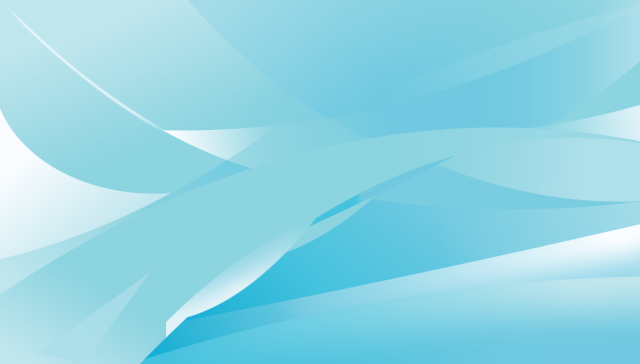
Write a Shadertoy shader that draws this background.

```glsl
const vec3 WHITE = vec3(.98, .99, 1.);
const vec3 FROST = vec3(.88, .95, .97);
const vec3 MIST  = vec3(.75, .90, .93);
const vec3 PALE  = vec3(.64, .86, .91);
const vec3 SKY   = vec3(.55, .83, .88);
const vec3 AQUA  = vec3(.44, .79, .88);
const vec3 CYAN  = vec3(.27, .76, .87);
const vec3 DEEP  = vec3(.08, .68, .83);
const float RIM_WIDTH = .005;
const float RIM_STRENGTH = .75;

// Height at x of the parabola through points a, b, c
float arc(float x, float ax, float ay, float bx, float by, float cx, float cy) {
    float s = (by - ay) / (bx - ax);
    float t = (cy - by) / (cx - bx);
    return ay + (x - ax) * (s + (x - bx) * (t - s) / (cx - ax));
}

// Height at x of the line through points a, b
float line(float x, float ax, float ay, float bx, float by) {
    return mix(ay, by, (x - ax) / (bx - ax));
}

// Smooth coverage of the side where d is positive
float fill(float d) {
    return clamp(.5 + d / max(fwidth(d), 1e-5), 0., 1.);
}

// Progress from a to b, clamped to 0..1
float ramp(vec2 p, float ax, float ay, float bx, float by) {
    vec2 d = vec2(bx - ax, by - ay);
    return clamp(dot(p - vec2(ax, ay), d) / dot(d, d), 0., 1.);
}

// Upper sheets, the left glow and the bright wedge
vec3 upperSheets(vec2 p) {
    float rim   = arc(p.x, 0., 1., .156, .755, .404, .532);
    float fold  = arc(p.x, .293, 1., .391, .829, .573, .623);
    float beam  = arc(p.x, .547, .703, .781, .874, 1., .989);
    float hem   = arc(p.x, .26, .642, .651, .731, 1., .982);
    float slope = arc(p.x, 0., .288, .26, .463, .436, .658);
    float crest = arc(p.x, .853, .655, .924, .678, 1., .712);

    vec3 right = mix(PALE, AQUA, ramp(p, .34, .98, .62, .78));
    right = mix(right, SKY, ramp(p, .62, .76, .9, 1.));
    right = mix(right, PALE, .5 * fill(beam - p.y) * ramp(p, .6, .75, .95, .93));
    vec3 middle = mix(MIST, SKY, ramp(p, .16, .92, .36, .68));
    middle = mix(middle, AQUA, .5 * ramp(p, .36, .7, .52, .66));
    vec3 col = mix(right, middle, fill(fold - p.y));

    // Below the hem: a white wedge fading into blue, crossed by the fold
    vec3 under = mix(WHITE, SKY, ramp(p, .27, .63, .43, .65));
    under = mix(under, AQUA, ramp(p, .43, .65, .6, .68));
    under = mix(under, SKY, .35 * fill(fold - p.y) * smoothstep(.43, .5, p.x));
    under = mix(under, PALE, .7 * smoothstep(.75, 1., p.x));
    col = mix(col, under, fill(hem - p.y) * step(.25, p.x));
    col = mix(col, MIST, .7 * smoothstep(.9, 1.04, p.x));

    // Left sheet, its bright rim and the glow outside its oval edge
    vec3 sheet = mix(MIST, SKY, ramp(p, .03, .86, .22, .6));
    col = mix(col, sheet, fill(rim - p.y));
    float glint = exp(-pow(abs(p.y - rim) / RIM_WIDTH, 2.));
    glint *= smoothstep(0., .05, p.x) * (1. - smoothstep(.2, .28, p.x));
    col = mix(col, WHITE, RIM_STRENGTH * glint);
    float oval = length((p - vec2(.24, .8)) / vec2(.251, .332)) - 1.;
    vec3 glow = mix(WHITE, MIST, ramp(p, .02, .54, .22, .4));
    col = mix(col, glow, fill(oval) * step(p.x, .3) * step(p.y, .8));

    // Slope behind the ribbon, darker under the rim, and the right crest
    vec3 shade = mix(MIST, SKY, ramp(p, 0., .26, .24, .42));
    shade = mix(shade, AQUA, .8 * ramp(p, .2, .42, .34, .56));
    shade = mix(shade, mix(SKY, under, .3), fill(p.y - rim) * step(.3, p.x));
    float open = 1. - smoothstep(.43, .5, p.x);
    col = mix(col, shade, open * fill(min(slope, hem + step(p.x, .26)) - p.y));
    vec3 foam = mix(SKY, FROST, ramp(p, .85, .65, 1., .67));
    return mix(col, foam, fill(crest - p.y) * step(.8, p.x));
}

// Lens, blue hollow and the two lower waves
vec3 lowerWaves(vec2 p, float top) {
    float lens   = arc(p.x, .69, .543, .807, .479, 1., .447);
    float hollow = arc(p.x, .566, .457, .781, .425, 1., .447);
    float under  = arc(p.x, .484, .379, .573, .452, .71, .571);
    float flap   = arc(p.x, .445, .305, .52, .372, .58, .452);
    float wave1  = arc(p.x, .247, .105, .586, .224, 1., .384);
    float wave2  = arc(p.x, .215, .007, .521, .148, 1., .24);

    vec3 col = mix(SKY, mix(PALE, MIST, .4), ramp(p, .7, .56, .92, .55));
    col = mix(col, mix(AQUA, SKY, .35), fill(lens - p.y));
    vec3 pool = mix(DEEP, CYAN, ramp(p, .27, .13, .48, .24));
    pool = mix(pool, AQUA, ramp(p, .48, .24, .7, .4));
    pool = mix(pool, PALE, ramp(p, .68, .38, 1., .44));
    col = mix(col, pool, fill(hollow - p.y));

    // Pale flap with the dark sliver above it
    col = mix(col, SKY, fill(min(p.y - flap, under - p.y)) * step(p.x, .58));
    vec3 sliver = mix(CYAN, AQUA, smoothstep(.554, .568, p.x));
    col = mix(col, sliver, fill(min(top - p.y, p.y - under)) * step(p.x, .71));

    // Waves pale along the crest and deepen downward
    vec3 swell = mix(DEEP, AQUA, ramp(p, .22, .08, .48, .16));
    swell = mix(swell, WHITE, ramp(p, .45, .12, .95, .36));
    swell = mix(swell, AQUA, .65 * smoothstep(.02, .14, wave1 - p.y) * smoothstep(.4, .6, p.x));
    col = mix(col, swell, fill(wave1 - p.y));
    vec3 shore = mix(CYAN, MIST, ramp(p, .25, .04, .9, .2));
    vec3 depth = mix(CYAN, AQUA, smoothstep(.3, .9, p.x));
    shore = mix(shore, depth, smoothstep(0., .18, wave2 - p.y));
    return mix(col, shore, fill(wave2 - p.y));
}

void mainImage(out vec4 fragColor, in vec2 fragCoord) {
    vec2 p = fragCoord / iResolution.xy;
    vec3 col = upperSheets(p);

    // Broad ribbon
    float ribbon = arc(p.x, .091, .292, .521, .6, 1., .612);
    vec3 silk = mix(MIST, SKY, ramp(p, 0., .06, .16, .2));
    silk = mix(silk, PALE, .6 * smoothstep(.6, .9, p.x));
    col = mix(col, silk, fill(ribbon - p.y));

    // Pale shard at the lower left
    float shardTop  = line(p.x, .059, .03, .234, .251);
    float shardSide = line(p.x, .13, 0., .234, .251);
    float shardBase = line(p.x, .059, .03, .13, 0.);
    float shard = min(shardTop - p.y, p.y - max(shardSide, shardBase));
    col = mix(col, mix(PALE, MIST, .3), .8 * fill(shard));

    // Waves lie below the ribbon's tail, the leaf and the lens
    float tail = line(p.x, .189, 0., .26, .116);
    float leafEdge = arc(p.x, .26, .116, .391, .219, .484, .379);
    float lensTop  = arc(p.x, .484, .39, .71, .573, 1., .607);
    float edge = min(min(tail, leafEdge), lensTop);

    // Leaf on the ribbon, brightest along its outer edge
    float leaf = arc(p.x, .26, .116, .352, .258, .488, .395);
    vec3 leafTint = mix(FROST, PALE, smoothstep(0., .09, p.y - leafEdge));
    leafTint = mix(leafTint, SKY, ramp(p, .36, .22, .48, .38));
    col = mix(col, leafTint, fill(leaf - p.y) * step(.26, p.x));

    fragColor = vec4(mix(col, lowerWaves(p, lensTop), fill(edge - p.y)), 1.);
}
```
